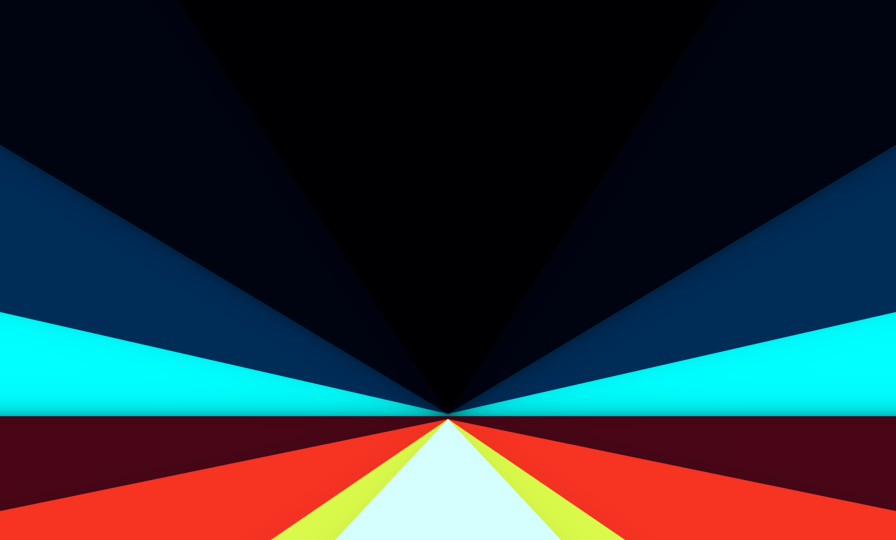
This background is drawn by a WebGL 1 fragment shader. Its source:

```glsl
precision highp float;

uniform vec2 u_resolution;

// Layout, in canvas heights from the bottom centre
const float HORIZON = 0.2293;
const float SKY_APEX = 0.2337;
const float GROUND_APEX = 0.2239;

// Ray angles in degrees, measured from the horizontal
const float BLACK_ANGLE = 56.9;
const float NAVY_ANGLE = 31.0;
const float BLUE_ANGLE = 12.8;
const float RED_ANGLE = -11.6;
const float LIME_ANGLE = -34.3;
const float WHITE_ANGLE = -46.9;

// Soft shading beside the edges
const float SHADE_WIDTH = 0.016;
const float RAY_SHADE = 0.25;
const float HORIZON_SHADE = 0.28;

const vec3 BLACK = vec3(0.0, 0.0, 0.008);
const vec3 NAVY = vec3(0.0, 0.012, 0.062);
const vec3 BLUE = vec3(0.0, 0.172, 0.345);
const vec3 CYAN = vec3(0.0, 1.0, 1.0);
const vec3 MAROON = vec3(0.29, 0.025, 0.09);
const vec3 RED = vec3(0.97, 0.2, 0.135);
const vec3 LIME = vec3(0.85, 0.98, 0.29);
const vec3 WHITE = vec3(0.83, 0.995, 1.0);

// Signed distance to a ray's line, positive above it
float rayDistance(vec2 p, float apex, float angle) {
  float a = radians(angle);
  return dot(p - vec2(0.0, apex), vec2(-sin(a), cos(a)));
}

float cover(float d) {
  float pixel = 1.0 / u_resolution.y;
  return smoothstep(-0.8 * pixel, 0.8 * pixel, d);
}

float shade(float d, float strength) {
  return 1.0 - strength * exp(-abs(d) / SHADE_WIDTH);
}

// Lays a wedge over the colour and darkens what lies beside its edge
vec3 addWedge(vec3 base, vec3 wedge, float d, float strength) {
  return mix(base * shade(d, strength), wedge, cover(d));
}

vec3 skyColor(vec2 p) {
  vec3 color = CYAN * shade(p.y - HORIZON, HORIZON_SHADE);
  color = addWedge(color, BLUE, rayDistance(p, SKY_APEX, BLUE_ANGLE), 0.05);
  color = addWedge(color, NAVY, rayDistance(p, SKY_APEX, NAVY_ANGLE), RAY_SHADE);
  return addWedge(color, BLACK, rayDistance(p, SKY_APEX, BLACK_ANGLE), RAY_SHADE);
}

vec3 groundColor(vec2 p) {
  vec3 color = MAROON * shade(p.y - HORIZON, 0.1);
  color = addWedge(color, RED, -rayDistance(p, GROUND_APEX, RED_ANGLE), 0.1);
  color = addWedge(color, LIME, -rayDistance(p, GROUND_APEX, LIME_ANGLE), 0.03);
  return addWedge(color, WHITE, -rayDistance(p, GROUND_APEX, WHITE_ANGLE), 0.03);
}

void main() {
  // Mirror the fan about the vertical centre line
  vec2 p = gl_FragCoord.xy / u_resolution.y;
  p.x = abs(p.x - 0.5 * u_resolution.x / u_resolution.y);

  vec3 color = mix(groundColor(p), skyColor(p), cover(p.y - HORIZON));
  gl_FragColor = vec4(color, 1.0);
}
```
